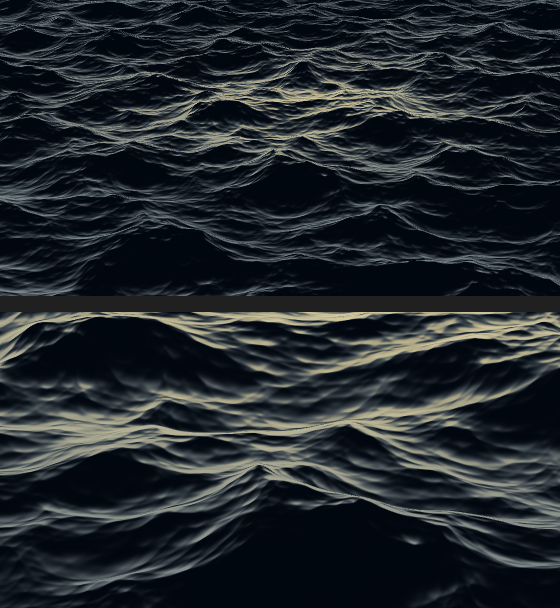
Top, the full canvas; bottom, a detail of the centre.
Write a Shadertoy shader that draws this texture.

```glsl
// Dark, choppy sea at dusk, seen from above at a low angle.
// Layered, dragged sine waves form a height field that is ray marched;
// faces turned away from the viewer catch the pale sky, the rest stay deep.

const float CAMERA_HEIGHT = 10.0;
const float CAMERA_PITCH = 0.305;
const float FOCAL_LENGTH = 4.4;
const float WAVE_HEIGHT = 0.28;
const float WAVE_FREQUENCY = 1.25;
const float SEA_TOP = 1.2;
const int COARSE_WAVES = 12;
const int FINE_WAVES = 20;

const vec3 DEEP_WATER = vec3(0.005, 0.027, 0.058);
const vec3 SILVER_SKY = vec3(0.45, 0.50, 0.52);
const vec3 WARM_LIGHT = vec3(0.66, 0.63, 0.50);

// Sum of peaked sines; each wave drags the position of the finer ones.
float seaHeight(vec2 position, int waveCount) {
    vec2 p = position * WAVE_FREQUENCY;
    float frequency = 1.0;
    float weight = 1.0;
    float height = 0.0;
    for (int i = 0; i < waveCount; i++) {
        float k = float(i);
        float angle = k * 2.4 + 1.1;
        vec2 direction = normalize(vec2(cos(angle), 1.3 * sin(angle)));
        float phase = dot(direction, p) * frequency + k * k * 1.7;
        float wave = exp(sin(phase) - 1.0);
        height += wave * weight;
        p -= direction * wave * cos(phase) * weight * 0.38;
        weight *= 0.79;
        frequency *= 1.2;
    }
    return height * WAVE_HEIGHT;
}

vec3 seaNormal(vec2 position, float spacing) {
    float h = seaHeight(position, FINE_WAVES);
    float hx = seaHeight(position + vec2(spacing, 0.0), FINE_WAVES);
    float hz = seaHeight(position + vec2(0.0, spacing), FINE_WAVES);
    return normalize(vec3(h - hx, spacing, h - hz));
}

vec3 viewRay(vec2 uv, float pitch, float focal) {
    float c = cos(pitch);
    float s = sin(pitch);
    return normalize(vec3(uv.x, uv.y * c - focal * s, uv.y * s + focal * c));
}

// Distance along a downward ray to the water surface.
float marchSea(vec3 origin, vec3 ray) {
    float dist = (origin.y - SEA_TOP) / -ray.y;
    for (int i = 0; i < 24; i++) {
        vec3 p = origin + ray * dist;
        dist += (p.y - seaHeight(p.xz, COARSE_WAVES)) * 1.2;
    }
    return dist;
}

// Broad calm and ruffled areas, about -1 to 1.
float gustPatches(vec2 p) {
    float a = sin(p.x * 0.55 + 1.3 * sin(p.y * 0.23));
    float b = sin(p.x * 0.31 - p.y * 0.37 + 2.0);
    float c = sin(p.x * 0.83 + p.y * 0.52 + a);
    return (a + b + c) / 3.0;
}

float softRamp(float x, float softness) {
    return softness * log(1.0 + exp(x / softness));
}

// Soft elongated glow around a centre, 0 to 1.
float glowAt(vec2 uv, vec2 center, vec2 size) {
    vec2 d = (uv - center) / size;
    return exp(-dot(d, d));
}

vec3 seaColor(vec2 uv) {
    vec3 origin = vec3(0.0, CAMERA_HEIGHT, 0.0);
    vec3 ray = viewRay(uv, CAMERA_PITCH, FOCAL_LENGTH);
    vec2 p = (origin + ray * marchSea(origin, ray)).xz;
    float facing = max(dot(seaNormal(p, 0.02), -ray), 0.0);

    // Even out the perspective, then place the light over the sea.
    facing += 0.6 * (0.3 + ray.y);
    float glow = glowAt(uv, vec2(0.1, 0.13), vec2(0.75, 0.19));
    float gloom = smoothstep(0.0, 0.9, uv.x * 0.5 - uv.y);
    float light = 0.06 * gustPatches(p) + 0.07 * glow - 0.13 * gloom;

    float sky = 3.3 * softRamp(0.41 - facing + light, 0.045);
    sky *= mix(0.78, 1.2, glow);
    vec3 skyColor = mix(SILVER_SKY, WARM_LIGHT, glow * smoothstep(0.5, 1.1, sky));
    vec3 color = mix(DEEP_WATER, skyColor, min(sky, 1.0));
    return color + 0.25 * WARM_LIGHT * clamp(sky - 1.0, 0.0, 1.0);
}

void mainImage(out vec4 fragColor, in vec2 fragCoord) {
    // Two staggered samples smooth the thin, flattened ripples.
    vec2 offset = vec2(0.2, 0.25);
    vec2 center = 0.5 * iResolution.xy;
    vec3 color = seaColor((fragCoord + offset - center) / iResolution.y);
    color += seaColor((fragCoord - offset - center) / iResolution.y);
    fragColor = vec4(0.5 * color, 1.0);
}
```
